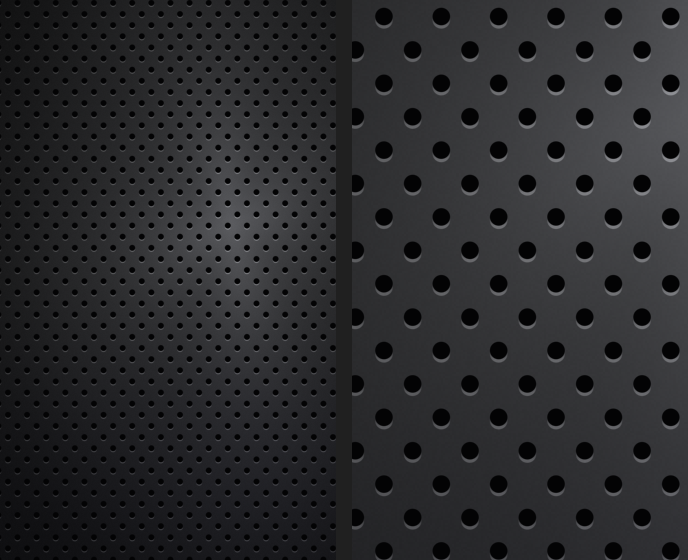
Left: the whole. Right: its middle third, enlarged.
Reproduce this pattern procedurally as a Shadertoy shader.

```glsl
// Dark perforated metal sheet: staggered rows of round black holes, each with
// a pale lower lip, under a soft off-centre light with faint conical sheen.
// Lengths are in canvas widths, with y running down from the top edge.

float hash(vec2 p) {
    return fract(sin(dot(p, vec2(12.9898, 78.233))) * 43758.5453);
}

// Offset from the nearest hole centre in the staggered grid
vec2 holeOffset(vec2 p) {
    vec2 pitch = vec2(0.0569, 0.0332);
    vec2 g = (p - vec2(-0.0048, 0.0087)) / pitch;
    float row = floor(g.y + 0.5);
    g.x -= 0.5 * mod(row, 2.0);
    return (fract(g + 0.5) - 0.5) * pitch;
}

float disc(vec2 p, float radius, float blur) {
    return 1.0 - smoothstep(-blur, blur, length(p) - radius);
}

// Sheet colour: glow, conical sheen, darkened corners and fine grain
vec3 metal(vec2 p) {
    vec2 q = (p - vec2(0.69, 0.67)) * vec2(1.0, 0.7);
    float d = length(q);
    float light = 0.075 + 0.29 * exp(-3.0 * d);
    float angle = atan(q.y, q.x + 1e-5);
    light *= 1.0 + 0.06 * smoothstep(0.0, 0.15, d) * cos(4.0 * angle + 0.9);
    light *= 1.0 - 0.3 * smoothstep(0.5, 0.95, d);
    light += 0.008 * (hash(floor(p * 460.0)) - 0.5);
    return light * mix(vec3(0.98, 0.99, 1.03), vec3(0.95, 0.96, 1.1), smoothstep(0.8, 1.67, p.y));
}

void mainImage(out vec4 fragColor, in vec2 fragCoord) {
    vec2 uv = fragCoord / iResolution.xy;
    vec2 p = vec2(uv.x, (1.0 - uv.y) * 1.67);
    float blur = 0.8 / iResolution.x;

    vec3 sheet = metal(p);
    vec3 color = sheet;
    vec2 h = holeOffset(p);

    // Lit lip showing below the hole, brightest at its lowest point
    float lip = disc(h - vec2(0.0, 0.0032), 0.0088, blur);
    float lowest = smoothstep(-0.002, 0.010, h.y);
    color = mix(color, sheet * 1.35 + 0.12, lip * lowest);

    // Black opening
    color = mix(color, vec3(0.012, 0.012, 0.016), disc(h, 0.0087, blur));

    fragColor = vec4(color, 1.0);
}
```
